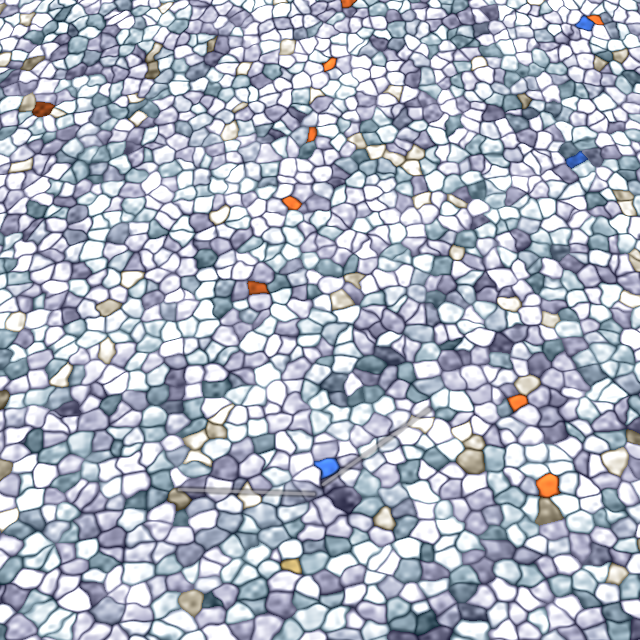
Reproduce this texture procedurally as a Shadertoy shader.

```glsl
// Bed of pale blue-grey gravel seen at a slant, its stones shrinking with distance.
// Stones are weighted Voronoi cells with rounded, warped outlines and dark gaps;
// tone and tint are drawn per stone, with mottling, patches and two thin twigs.

#define DENSITY 65.0      // stones across, before perspective
#define HORIZON 2.4       // height of the vanishing line
#define FLATNESS 1.2      // width to height of a stone
#define TILT 0.16         // lean of the stones, radians
#define JITTER 0.88       // scatter of stone centres
#define SIZE_VARIETY 0.16 // spread of stone sizes
#define ROUNDNESS 20.0    // lower is rounder
#define WARP 0.30         // raggedness of outlines
#define MOTTLE 0.34       // tone variation inside a stone
#define GAP_TONE 0.09     // darkest gap

float hash(vec2 p) {
    return fract(sin(dot(p, vec2(127.1, 311.7))) * 43758.5453);
}

float noise(vec2 p) {
    vec2 i = floor(p), f = fract(p);
    f = f * f * (3.0 - 2.0 * f);
    return mix(mix(hash(i), hash(i + vec2(1, 0)), f.x),
               mix(hash(i + vec2(0, 1)), hash(i + vec2(1, 1)), f.x), f.y);
}

vec2 stoneCentre(vec2 cell) {
    vec2 r = vec2(hash(cell + 3.7), hash(cell + 19.3));
    return cell + 0.5 + (r - 0.5) * JITTER;
}

float stoneWeight(vec2 cell) {
    return SIZE_VARIETY * hash(cell + 41.9);
}

// Returns the distance to the stone's rounded rim; also gives its cell and centre.
float stoneRim(vec2 p, out vec2 cell, out vec2 centre) {
    vec2 base = floor(p);
    float nearest = 1e3;
    for (int y = -1; y <= 1; y++)
    for (int x = -1; x <= 1; x++) {
        vec2 c = base + vec2(x, y);
        vec2 d = stoneCentre(c) - p;
        float power = dot(d, d) - stoneWeight(c);
        if (power < nearest) {
            nearest = power;
            cell = c;
        }
    }
    centre = stoneCentre(cell);

    float sum = 1e-6;
    for (int y = -2; y <= 2; y++)
    for (int x = -2; x <= 2; x++) {
        if (x == 0 && y == 0) continue;
        vec2 c = cell + vec2(x, y);
        vec2 other = stoneCentre(c);
        vec2 d = other - p;
        float power = dot(d, d) - stoneWeight(c);
        float edge = 0.5 * (power - nearest) / max(length(other - centre), 0.15);
        sum += exp(-ROUNDNESS * edge);
    }
    return -log(sum) / ROUNDNESS;
}

float segment(vec2 p, vec2 a, vec2 b) {
    vec2 pa = p - a, ba = b - a;
    return length(pa - ba * clamp(dot(pa, ba) / dot(ba, ba), 0.0, 1.0));
}

vec3 stoneTint(vec2 cell) {
    float pick = hash(cell + 73.1);
    vec3 lavender = vec3(-0.02, -0.025, 0.075);
    vec3 cyan = vec3(-0.075, 0.015, 0.06);
    vec3 cream = vec3(0.06, 0.02, -0.07);
    vec3 tint = mix(lavender, cyan, smoothstep(0.35, 0.75, pick));
    return mix(tint, cream, step(0.95, pick));
}

void mainImage(out vec4 fragColor, in vec2 fragCoord) {
    vec2 uv = fragCoord / iResolution.y;

    // Ground plane: x narrows and y compresses towards the horizon
    float depth = HORIZON - uv.y;
    vec2 ground = DENSITY * vec2((uv.x - 0.5) / depth, -log(depth));
    float c = cos(TILT), s = sin(TILT);
    vec2 p = vec2(c * ground.x + s * ground.y, c * ground.y - s * ground.x);
    p.y *= FLATNESS;
    vec2 bend = vec2(noise(p * 1.9 + 5.0), noise(p * 1.9 + 57.0)) - 0.5;

    vec2 cell, centre;
    vec2 q = p + WARP * bend;
    float rim = stoneRim(q, cell, centre);

    // Tone: random per stone, lit from above, mottled, with wide dark patches
    float tone = mix(0.50, 1.20, pow(hash(cell + 11.3), 0.75));
    tone += 0.16 * (q.y - centre.y);
    tone += MOTTLE * (noise(p * 3.3 + 91.0) - 0.5);
    tone += 0.30 * (noise(p * 0.28 + 23.0) - 0.5);
    float gap = GAP_TONE + 0.38 * pow(noise(p * 0.9 + 131.0), 2.0);
    float value = mix(gap, tone, smoothstep(-0.08, 0.17, rim));

    // Colour: cool greys that bleach to white, with a few odd stones
    float tinted = 1.0 - 0.75 * smoothstep(0.65, 1.05, value);
    vec3 color = value + tinted * (stoneTint(cell) + vec3(-0.005, 0.0, 0.01));
    float odd = hash(cell + 157.3);
    color = mix(color, value * vec3(0.25, 0.45, 0.85), step(0.996, odd));
    color = mix(color, value * vec3(1.05, 0.92, 0.60), step(odd, 0.004));
    color = mix(color, value * vec3(1.00, 0.48, 0.20), step(odd, 0.0008));

    // Two thin twigs, each a pale line over a soft shadow
    vec2 joint = vec2(0.49, 0.228);
    float twig = min(segment(uv, vec2(0.28, 0.235), joint),
                     segment(uv, joint + 0.015, vec2(0.67, 0.36)));
    color *= 1.0 - 0.35 * smoothstep(0.008, 0.003, twig);
    color = mix(color, vec3(0.74, 0.73, 0.75), 0.6 * smoothstep(0.004, 0.001, twig));

    fragColor = vec4(clamp(color, 0.0, 1.0), 1.0);
}
```
